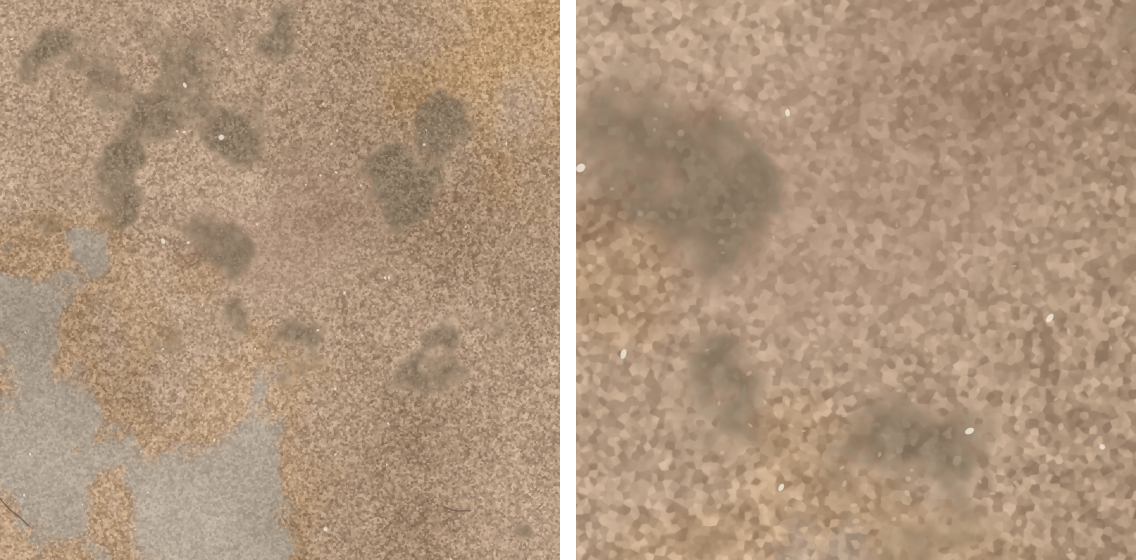
Left, the full canvas; right, a detail of the centre.
Write a Shadertoy shader that draws this texture.

```glsl
#define SAND vec3(0.685, 0.582, 0.486)
#define PINK_SAND vec3(0.690, 0.580, 0.492)
#define GOLD_SAND vec3(0.735, 0.605, 0.455)
#define CONCRETE vec3(0.675, 0.628, 0.568)
#define DAMP vec3(0.525, 0.460, 0.380)
#define TWIG vec3(0.400, 0.320, 0.290)
#define CHIP vec3(0.930, 0.890, 0.830)
#define GRAIN_CELLS 235.0
#define GRAIN_CONTRAST 0.20
#define EDGE_WOBBLE 0.27
#define STAIN_LEVEL 0.135

float hash(vec2 p) {
    vec3 q = fract(p.xyx * 0.1031);
    q += dot(q, q.yzx + 33.33);
    return fract((q.x + q.y) * q.z);
}

vec2 hash2(vec2 p) {
    return vec2(hash(p + 17.3), hash(p + 71.9));
}

// Cellular noise: random tones blended by distance to jittered points
float cellTone(vec2 p, float sharpness) {
    vec2 cell = floor(p);
    float tone = 0.0, total = 0.0;
    for (int y = -1; y <= 1; y++)
    for (int x = -1; x <= 1; x++) {
        vec2 id = cell + vec2(x, y);
        vec2 d = id + hash2(id) - p;
        float w = exp(-sharpness * dot(d, d));
        tone += w * hash(id);
        total += w;
    }
    return tone / total - 0.5;
}

float layered(vec2 p) {
    float sum = 0.0, amp = 0.5;
    for (int i = 0; i < 5; i++) {
        sum += amp * cellTone(p, 5.0);
        p = mat2(1.6, 1.2, -1.2, 1.6) * p + 9.7;
        amp *= 0.5;
    }
    return sum;
}

float segment(vec2 p, vec2 a, vec2 b) {
    vec2 ab = b - a;
    return length(p - a - ab * clamp(dot(p - a, ab) / dot(ab, ab), 0.0, 1.0));
}

// Sparse, randomly turned, slightly oblong fragments
float fragments(vec2 p, float cells, float share, float radius) {
    vec2 id = floor(p * cells);
    vec2 d = p - (id + 0.25 + 0.5 * hash2(id)) / cells;
    float angle = 6.283 * hash(id + 5.1);
    d = mat2(cos(angle), sin(angle), -sin(angle), cos(angle)) * d;
    d.y *= 1.0 + hash(id + 8.4);
    float size = radius * (0.5 + 0.5 * hash(id + 3.7));
    float px = 1.0 / iResolution.y;
    return step(hash(id + 40.6), share) * smoothstep(px, -px, length(d) - size);
}

float twig(vec2 p, vec2 a, vec2 b) {
    p.y += 0.002 * sin(p.x * 110.0);
    float px = 1.0 / iResolution.y;
    return smoothstep(px, -px, segment(p, a, b) - 0.0012);
}

void mainImage(out vec4 fragColor, in vec2 fragCoord) {
    vec2 p = fragCoord / iResolution.y;
    float fine = cellTone(p * GRAIN_CELLS, 9.0);
    float coarse = cellTone(p * GRAIN_CELLS * 0.5 + 31.0, 8.0);
    float broad = layered(p * 3.5 + 4.0);
    float ragged = layered(p * 9.0 + 20.0);

    // Sand: smooth pinkish middle, golden upper right corner
    float smoothArea = smoothstep(0.24, 0.08, length((p - vec2(0.48, 0.55)) * vec2(1.0, 1.15)) + 0.3 * broad);
    float golden = smoothstep(0.32, 0.05, length(p - vec2(1.0, 0.95)) + 0.5 * ragged);
    vec3 color = mix(SAND, PINK_SAND, smoothArea);
    color = mix(color, GOLD_SAND, golden);
    color += 0.16 * broad + 0.10 * ragged;

    // Soft diagonal ridge in the sand
    float ridge = segment(p + 0.08 * ragged, vec2(0.33, 0.52), vec2(0.42, 0.61));
    color -= 0.06 * smoothstep(0.022, 0.0, ridge);

    // Damp stains gathered along an arc
    float arc = min(segment(p, vec2(0.37, 0.74), vec2(0.56, 0.89)),
                    segment(p, vec2(0.62, 0.76), vec2(0.72, 0.62)) + 0.045);
    float stain = layered(p * 8.5 + 53.0) + 0.17 * smoothstep(0.14, 0.0, arc);
    stain -= 0.12 * smoothstep(0.42, 0.22, p.y) - 0.10 * fine;
    stain = smoothstep(0.0, 0.13, stain - STAIN_LEVEL);
    color = mix(color, DAMP, 0.85 * stain);

    // Bare concrete showing at the lower left
    float bare = segment(p, vec2(0.08, 0.47), vec2(0.07, 0.08)) - 0.075;
    bare = min(bare, segment(p, vec2(0.08, 0.10), vec2(0.43, 0.09)) - 0.105);
    bare = min(bare, segment(p, vec2(0.45, 0.28), vec2(0.46, 0.10)) - 0.055);
    bare = min(bare, segment(p, vec2(0.15, 0.56), vec2(0.26, 0.43)) - 0.025);
    bare = max(bare, 0.025 - segment(p, vec2(0.19, 0.14), vec2(0.22, 0.01)));
    bare += EDGE_WOBBLE * ragged + 0.012 * fine;
    float concrete = smoothstep(0.012, -0.025, bare);
    float rim = smoothstep(0.0, 0.02, bare) * smoothstep(0.10, 0.02, bare);
    color += rim * vec3(0.015, 0.0, -0.025);
    color = mix(color, CONCRETE + 0.15 * broad, 0.92 * concrete);

    // Grains, calmer on the concrete, the stains and the smooth sand
    float calm = 1.0 - 0.45 * concrete - 0.35 * smoothArea - 0.25 * stain;
    color += calm * (GRAIN_CONTRAST * fine + 0.09 * coarse) * vec3(1.0, 0.97, 0.90);
    float pale = fragments(p, 125.0, 0.11, 0.0022);
    color = mix(color, vec3(0.84, 0.76, 0.65), 0.55 * calm * pale);

    // White chips and twigs
    float chips = max(fragments(p + 0.37, 11.0, 0.06, 0.0055), fragments(p + 0.13, 42.0, 0.022, 0.0030));
    color = mix(color, CHIP, 0.9 * chips);
    float twigs = max(twig(p, vec2(0.0, 0.11), vec2(0.05, 0.06)),
                      twig(p, vec2(0.795, 0.093), vec2(0.84, 0.086)));
    color = mix(color, TWIG, 0.85 * twigs);

    fragColor = vec4(clamp(color, 0.0, 1.0), 1.0);
}
```
